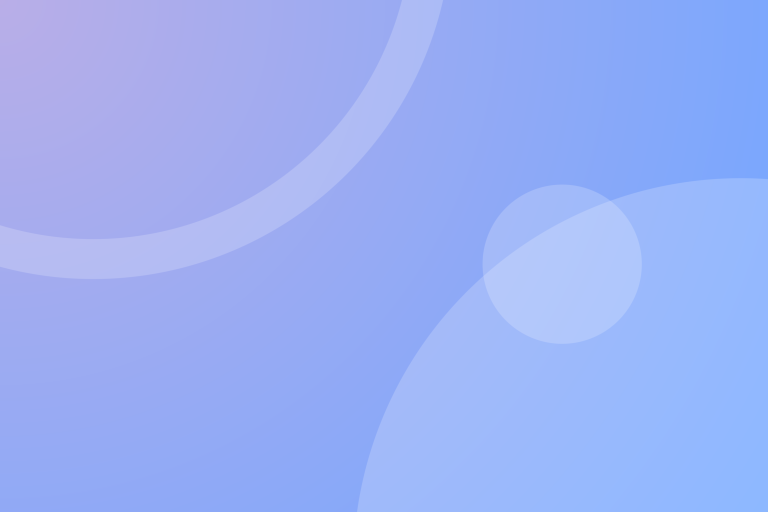
Reproduce this background procedurally as a Shadertoy shader.

```glsl
// Soft coverage of a shape from its signed distance
float coverage(float dist) {
    float pixel = 1.0 / iResolution.y;
    return 1.0 - smoothstep(-0.7 * pixel, 0.7 * pixel, dist);
}

float disc(vec2 p, vec2 center, float radius) {
    return length(p - center) - radius;
}

vec3 veil(vec3 color, float dist) {
    return mix(color, vec3(1.0), 0.2 * coverage(dist));
}

void mainImage(out vec4 fragColor, in vec2 fragCoord) {
    vec2 p = fragCoord / iResolution.y;

    // Radial gradient spreading from the upper left corner
    vec3 lilac = vec3(0.725, 0.682, 0.907);
    vec3 azure = vec3(0.44, 0.65, 1.008);
    float spread = length(p - vec2(0.0, 1.0)) / 1.8;
    vec3 color = mix(lilac, azure, clamp(spread, 0.0, 1.0));

    // Translucent ring, large disc and small disc
    color = veil(color, abs(disc(p, vec2(0.182, 1.156), 0.662)) - 0.039);
    color = veil(color, disc(p, vec2(1.447, -0.105), 0.757));
    color = veil(color, disc(p, vec2(1.098, 0.484), 0.1555));

    fragColor = vec4(min(color, 1.0), 1.0);
}
```
